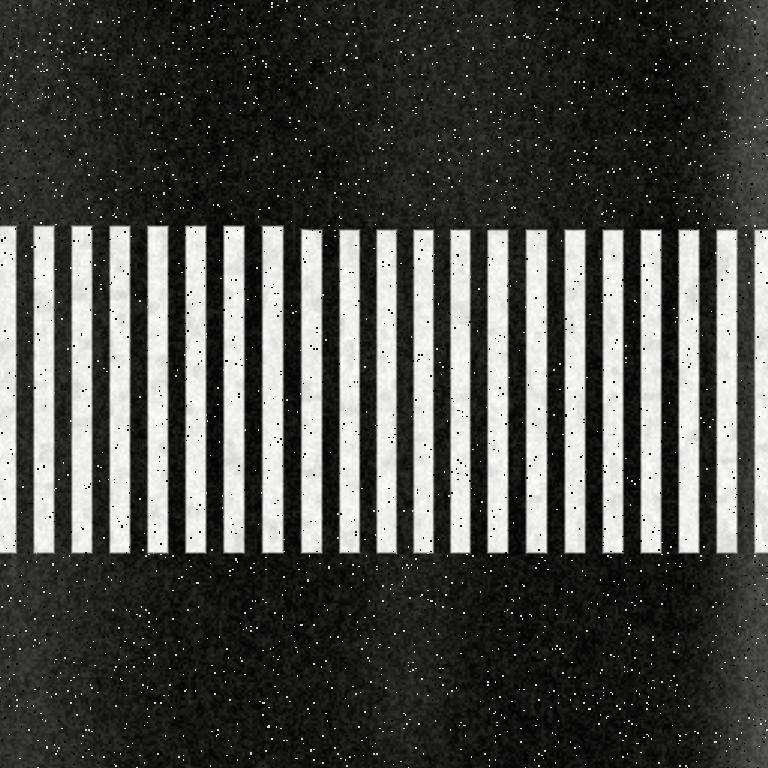
Reproduce this pattern procedurally as a three.js fragment shader.

```glsl
// Row of worn white vertical bars across a grainy, speckled near-black field.
varying vec2 vUv;

const float BAR_PERIOD = 0.0494;
const float BAR_FIRST = 0.0573;      // centre of the first full bar
const float BAR_HALF_WIDTH = 0.0132;
const float BAND_BOTTOM = 0.280;
const float BAND_TOP = 0.7055;
const float TOP_DROP = 0.005;        // the right part of the band is lower
const float TOP_DROP_X = 0.385;
const float EDGE_SOFTNESS = 0.0021;
const float SPECK_GRID = 512.0;
const float FIELD_SPECKS = 0.011;
const float GAP_SPECKS = 0.003;
const float BAR_SPECKS = 0.011;
const float FIELD_GRAIN = 0.13;
const float BAR_GRAIN = 0.09;
const vec3 WARM_TINT = vec3(1.01, 1.005, 0.955);
const vec3 BAR_COLOR = vec3(0.94, 0.94, 0.937);
const vec3 SPECK_LIGHT = vec3(0.84);
const vec3 SPECK_DARK = vec3(0.03);

float hash(vec2 p) {
  vec3 q = fract(vec3(p.xyx) * 0.1031);
  q += dot(q, q.yzx + 33.33);
  return fract((q.x + q.y) * q.z);
}

float valueNoise(vec2 p) {
  vec2 cell = floor(p);
  vec2 f = fract(p);
  f = f * f * (3.0 - 2.0 * f);
  float low = mix(hash(cell), hash(cell + vec2(1.0, 0.0)), f.x);
  float high = mix(hash(cell + vec2(0.0, 1.0)), hash(cell + 1.0), f.x);
  return mix(low, high, f.y);
}

float bump(float x, float centre, float width) {
  float d = (x - centre) / width;
  return exp(-d * d);
}

// Fine grain, uneven clumps and faint vertical wear, centred on zero.
float grain(vec2 p) {
  float fine = valueNoise(p * 300.0) - 0.5;
  float coarse = valueNoise(p * vec2(110.0, 150.0) + 37.0) - 0.5;
  float streak = valueNoise(p * vec2(170.0, 55.0) + 91.0) - 0.5;
  return fine * 0.8 + coarse * 0.4 + streak * 0.35;
}

// Broad upright pools of light, arranged differently above and below.
float fieldShade(vec2 p) {
  float upper = smoothstep(0.3, 0.7, p.y);
  float left = 0.11 * bump(p.x, 0.03, 0.14);
  float middle = mix(0.06 * bump(p.x, 0.53, 0.06),
                     0.07 * bump(p.x, 0.58, 0.17), upper);
  float right = 0.21 * bump(p.x, 1.0, 0.065);
  float clouds = 0.03 * (valueNoise(p * 9.0 + 5.0) - 0.5);
  return 0.065 + left + middle + right + clouds;
}

// Signed distance to the bars, with a slight unevenness in their spacing.
float barDistance(vec2 p) {
  float shift = 0.003 * bump(p.x, 0.43, 0.09) - 0.002 * bump(p.x, 0.64, 0.06);
  float x = p.x - shift - BAR_FIRST;
  float offset = abs(fract(x / BAR_PERIOD + 0.5) - 0.5) * BAR_PERIOD;
  float top = BAND_TOP - TOP_DROP * smoothstep(-0.02, 0.02, p.x - TOP_DROP_X);
  float across = offset - BAR_HALF_WIDTH;
  float along = max(BAND_BOTTOM - p.y, p.y - top);
  return max(across, along);
}

void main() {
  float distanceToBar = barDistance(vUv);
  float bar = 1.0 - smoothstep(-EDGE_SOFTNESS, EDGE_SOFTNESS, distanceToBar);
  float band = step(BAND_BOTTOM, vUv.y) * step(vUv.y, BAND_TOP);
  float texture = grain(vUv);

  // Dark field, deeper between the bars.
  float shade = fieldShade(vUv) * mix(1.0, 0.85, band);
  shade = max(shade + texture * FIELD_GRAIN, 0.025);
  vec3 field = shade * WARM_TINT;

  // Worn paint.
  float wear = smoothstep(0.55, 0.9, valueNoise(vUv * vec2(70.0, 60.0) + 13.0));
  vec3 paint = BAR_COLOR + texture * BAR_GRAIN - wear * 0.06;
  vec3 color = mix(field, paint, bar);

  // Light and dark one-cell specks.
  vec2 speckCell = floor(vUv * SPECK_GRID);
  float chance = hash(speckCell + 17.0);
  float lightSpeck = step(chance, mix(FIELD_SPECKS, GAP_SPECKS, band));
  float darkSpeck = step(1.0 - BAR_SPECKS, chance);
  color = mix(color, SPECK_LIGHT, lightSpeck * (1.0 - bar));
  color = mix(color, SPECK_DARK, darkSpeck);

  gl_FragColor = vec4(clamp(color, 0.0, 1.0), 1.0);
}
```
